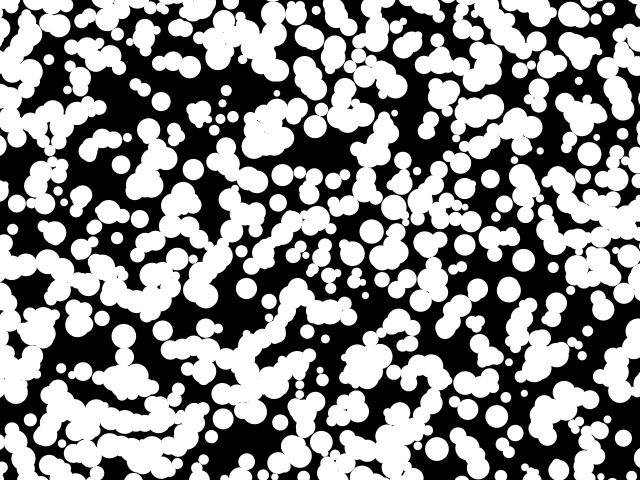
Give the GLSL for this pattern, as a WebGL 2 fragment shader.

```glsl
#version 300 es
precision highp float;
// White discs of mixed size strewn at random over black, overlapping into clumps.
// Each grid cell holds a hashed number of discs; the nearest disc edge in the
// surrounding cells decides whether a point is black or white.

uniform vec2 u_resolution;
out vec4 fragColor;

// Integer hash (PCG style): three random values in 0..1 per lattice point.
vec3 hash3(ivec3 key) {
    uvec3 v = uvec3(key + 64) * 1664525u + 1013904223u;
    v.x += v.y * v.z;
    v.y += v.z * v.x;
    v.z += v.x * v.y;
    v ^= v >> 16u;
    v.x += v.y * v.z;
    v.y += v.z * v.x;
    v.z += v.x * v.y;
    return vec3(v >> 8u) / 16777216.0;
}

// Signed distance to the union of all discs near p, in canvas heights.
float discField(vec2 p) {
    const float cellsPerHeight = 12.0;
    ivec2 home = ivec2(floor(p * cellsPerHeight));
    float nearest = 1.0;
    for (int y = -1; y <= 1; y++) {
        for (int x = -1; x <= 1; x++) {
            ivec2 cell = home + ivec2(x, y);
            int count = 2 + int(8.0 * hash3(ivec3(cell, 40)).x);
            for (int i = 0; i < count; i++) {
                vec3 rnd = hash3(ivec3(cell, i));
                vec2 center = (vec2(cell) + rnd.xy) / cellsPerHeight;
                float radius = mix(0.0069, 0.0265, rnd.z);
                nearest = min(nearest, length(p - center) - radius);
            }
        }
    }
    return nearest;
}

void main() {
    vec2 p = gl_FragCoord.xy / u_resolution.y;

    // Blend over one pixel for a crisp, smooth edge.
    float white = clamp(0.5 - discField(p) * u_resolution.y, 0.0, 1.0);
    fragColor = vec4(vec3(white), 1.0);
}
```
